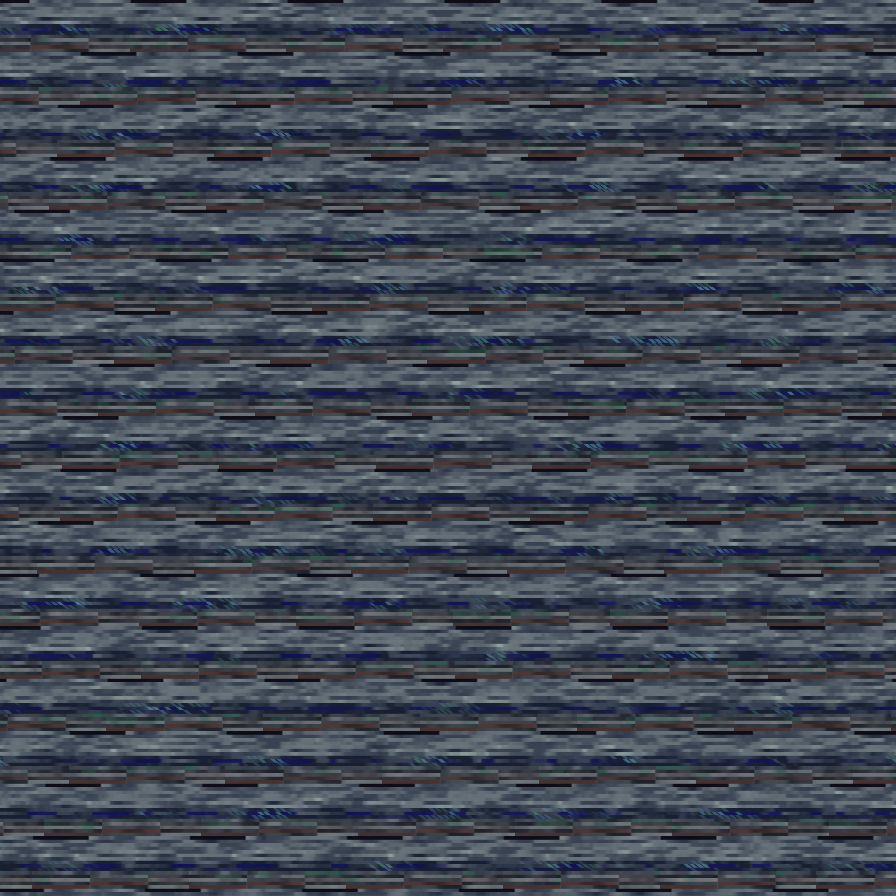
Give the GLSL for this texture, as a three.js fragment shader.

```glsl
// Woven slate bands of thin horizontal streaks with navy, rust and black dashes.
varying vec2 vUv;

const float ROWS = 256.0;         // thread rows down the canvas
const float BAND_ROWS = 14.93;    // rows in one band, about 17 bands
const float REPEATS = 5.71;       // repeats across
const float DRIFT = 0.16;         // sideways slide from band to band

const vec3 INK = vec3(0.035, 0.035, 0.075);
const vec3 DARK = vec3(0.09, 0.12, 0.19);
const vec3 SLATE = vec3(0.22, 0.26, 0.32);
const vec3 GREY = vec3(0.40, 0.44, 0.47);
const vec3 PALE = vec3(0.56, 0.63, 0.62);
const vec3 NAVY = vec3(0.06, 0.06, 0.34);
const vec3 RUST = vec3(0.29, 0.19, 0.18);
const vec3 GREEN = vec3(0.15, 0.42, 0.30);
const vec3 AZURE = vec3(0.30, 0.48, 0.72);

float hash(vec2 p) {
  return fract(sin(dot(p, vec2(127.1, 311.7))) * 43758.5453);
}

// Crisp value noise along x that wraps after the given number of cells
float streak(float x, float cells, float seed) {
  float p = x * cells;
  float a = hash(vec2(mod(floor(p), cells), seed));
  float b = hash(vec2(mod(floor(p) + 1.0, cells), seed));
  return mix(a, b, smoothstep(0.25, 0.75, fract(p)));
}

float bell(float x, float centre, float width) {
  float d = (x - centre) / width;
  return exp(-d * d);
}

// Soft-ended dash over the start of each repeat
float dash(float u, float len) {
  float f = fract(u);
  return smoothstep(0.0, 0.015, f) * (1.0 - smoothstep(len - 0.015, len, f));
}

// Four-tone ramp from shadow to highlight
vec3 ramp(float t) {
  vec3 c = mix(DARK, SLATE, smoothstep(0.05, 0.38, t));
  c = mix(c, GREY, smoothstep(0.38, 0.70, t));
  return mix(c, PALE, smoothstep(0.70, 1.0, t));
}

// Small flecks slanting down to the right, gathered in clusters
float flecks(float x, float row, float v, float cluster) {
  float p = x * 150.0 - v * 0.7 + hash(vec2(row, 17.0));
  float lit = step(0.58, hash(vec2(floor(p), row + 7.0)));
  float body = 1.0 - smoothstep(0.25, 0.5, abs(fract(p) - 0.5));
  return lit * body * smoothstep(0.46, 0.68, cluster);
}

vec3 rowColor(float x, float row, float v) {
  float band = floor((row + 0.7) / BAND_ROWS);
  float r = row - floor(band * BAND_ROWS + 0.3);
  float u = x * REPEATS + DRIFT * band + 0.275 + 0.22 * (hash(vec2(band, 3.0)) - 0.5);
  float f = fract(u);

  // Lower threads climb in two steps within each repeat
  float climb = smoothstep(0.36, 0.38, f) + smoothstep(0.73, 0.75, f);
  float s = r + climb * smoothstep(8.0, 11.0, r);

  // Light and shade across the band
  float lower = smoothstep(9.0, 10.5, r);
  float tone = 0.41 + 0.18 * bell(r, 2.9, 2.5) - 0.27 * bell(r, 8.3, 1.8);
  tone += 0.18 * lower * cos(3.14159 * s);
  tone += (1.0 - lower) * (0.05 * cos(3.14159 * r) + 0.10 * (hash(vec2(r, 5.0)) - 0.5));

  // Streaks shared by all bands, then wear that differs in every row
  float shared = streak(u, 6.0, r + 11.0) - 0.5;
  float fine = streak(u, 13.0, r + 31.0) - 0.5;
  float wear = streak(x, 43.0, row + 61.0) - 0.5;
  float grain = streak(x, 110.0, row + 401.0) - 0.5;
  float gain = mix(1.0, 0.75, lower);
  tone += gain * (0.34 * shared + 0.24 * fine + 0.28 * wear + 0.12 * grain);
  tone += 0.26 * bell(r, 5.5, 1.1) * smoothstep(0.55, 0.85, streak(u, 5.0, r + 91.0));
  vec3 color = ramp(tone);
  color = mix(color, vec3(dot(color, vec3(0.34))), 0.5 * lower);

  // Broken navy threads with blue and green flecks
  float blue = streak(u, 5.0, r + 131.0) * 0.55 + streak(x, 53.0, row + 161.0) * 0.45;
  color = mix(color, NAVY, 0.9 * bell(r, 8.2, 0.8) * smoothstep(0.44, 0.62, blue));
  float cluster = 0.6 * streak(u, 4.0, 191.0) + 0.4 * streak(x, 23.0, band + 211.0);
  float spark = flecks(x, row, v, cluster) * bell(r, 8.0, 1.3);
  vec3 glint = mix(AZURE, GREEN, hash(vec2(floor(x * 70.0), row)));
  color = mix(color, mix(glint, PALE, 0.25), 0.75 * spark);
  float moss = smoothstep(0.68, 0.86, streak(x, 61.0, row + 241.0));
  color = mix(color, GREEN, 0.5 * moss * bell(s, 11.5, 0.8));

  // Stepped rust thread, fading over its last step
  float rust = 1.0 - smoothstep(0.0, 0.8, abs(s - 14.0));
  rust *= 1.0 - 0.75 * smoothstep(0.70, 0.78, f);
  float shade = 0.7 + 0.45 * streak(u, 7.0, 271.0);
  color = mix(color, RUST * shade, 0.9 * rust);

  // Black dash that opens the band
  float opening = 1.0 - step(0.5, r);
  return mix(color, INK, 0.95 * opening * dash(u, 0.37));
}

void main() {
  // Blend each thread narrowly into the next one
  float y = (1.0 - vUv.y) * ROWS;
  float row = floor(y);
  float v = fract(y);
  vec3 color = rowColor(vUv.x, row, v);
  vec3 next = rowColor(vUv.x, row + 1.0, 0.0);
  gl_FragColor = vec4(mix(color, next, smoothstep(0.8, 1.0, v)), 1.0);
}
```
